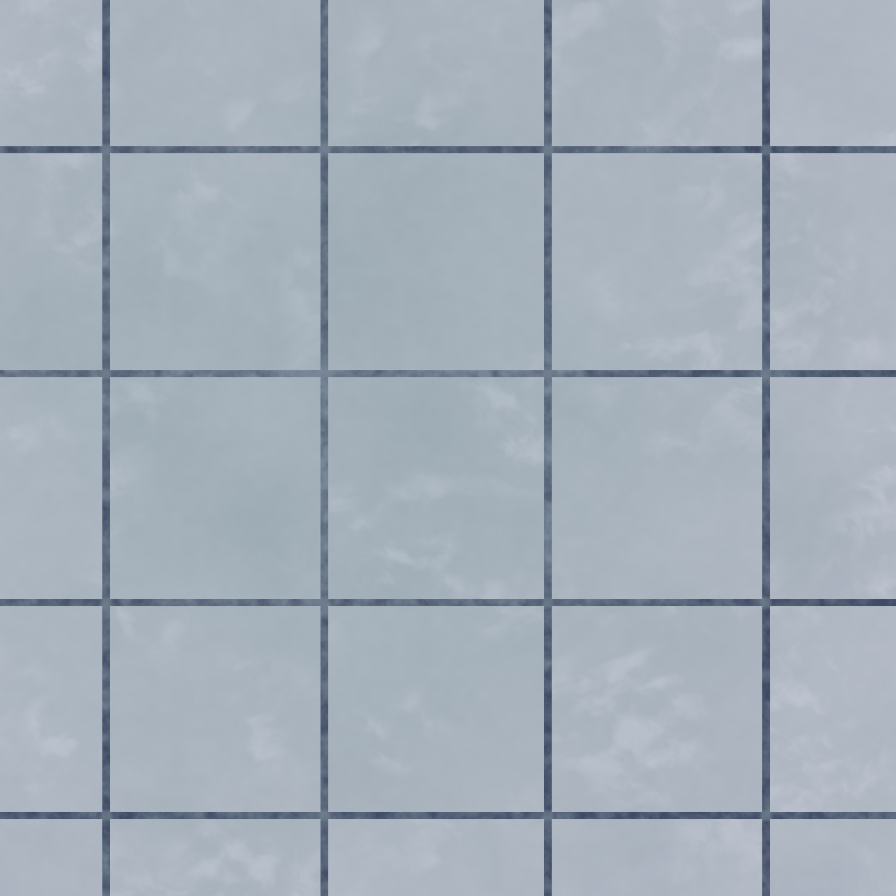
Reproduce this texture procedurally as a WebGL 1 fragment shader.

```glsl
precision highp float;
// Pale blue-grey square tiles with cloudy wear and narrow mottled slate grout.

uniform vec2 u_resolution;

float hash(vec2 p) {
  return fract(sin(dot(p, vec2(127.1, 311.7))) * 43758.5453);
}

float noise(vec2 p) {
  vec2 i = floor(p), f = fract(p);
  f = f * f * (3.0 - 2.0 * f);
  return mix(mix(hash(i), hash(i + vec2(1.0, 0.0)), f.x),
             mix(hash(i + vec2(0.0, 1.0)), hash(i + 1.0), f.x), f.y);
}

float fbm(vec2 p) {
  float sum = 0.0, amp = 0.5;
  for (int i = 0; i < 5; i++) {
    sum += amp * noise(p);
    p = mat2(1.6, 1.2, -1.2, 1.6) * p + 17.3;
    amp *= 0.5;
  }
  return sum / 0.97;
}

void main() {
  vec2 uv = gl_FragCoord.xy / u_resolution;
  vec2 pixel = 1.0 / u_resolution;

  // Slightly uneven grid: distance to the nearest joints and tile index
  vec2 dist = vec2(1.0), tile = vec2(0.0);
  for (int i = 0; i < 4; i++) {
    float k = float(i), a = k * 2.0944;
    vec2 joint = vec2(0.1185, 0.0898) + k * vec2(0.2455, 0.2477)
               - vec2(0.0023, 0.0045) * sin(a)
               - vec2(0.0, 0.0041) * (1.0 - cos(a));
    dist = min(dist, abs(uv - joint));
    tile += step(joint, uv);
  }

  // Broad fade: cooler left of centre, paler toward the corners
  float fade = smoothstep(0.1, 0.75, length(uv - vec2(0.36, 0.57)));

  // Tile face with soft clouds and patches of fine chalky wear
  vec2 p = uv + tile * vec2(3.71, 5.23);
  float cloud = fbm(p * 8.0);
  float patches = smoothstep(0.42, 0.72, fbm(p * 7.0 + 40.0));
  float chalk = smoothstep(0.42, 0.78, fbm(p * vec2(32.0, 38.0) + cloud * 3.0));
  vec3 face = mix(vec3(0.642, 0.693, 0.73), vec3(0.685, 0.717, 0.762), fade);
  face += (cloud - 0.5) * vec3(0.055, 0.042, 0.04);
  face += patches * chalk * vec3(0.055, 0.046, 0.045);
  face += (fbm(p * 75.0) - 0.5) * 0.018;
  face += (hash(tile + 2.0) - 0.5) * 0.008;

  // Grout darkens in stretches and speckles, and is lighter at the crossings
  float speckle = fbm(uv * 85.0);
  float stretch = noise(uv * 7.0 + 5.0);
  float crossing = 1.0 - smoothstep(0.003, 0.009, max(dist.x, dist.y));
  float depth = 0.12 + 0.38 * fade + 0.4 * stretch + 1.1 * (speckle - 0.5);
  depth = clamp(depth * (1.0 - 0.6 * crossing), 0.0, 1.0);
  vec3 grout = mix(vec3(0.47, 0.53, 0.59), vec3(0.25, 0.295, 0.39), depth);

  // Joint widths with smoothed edges
  vec2 halfWidth = vec2(0.0043, 0.0039);
  vec2 cover = 1.0 - smoothstep(halfWidth - 0.5 * pixel, halfWidth + 0.5 * pixel, dist);
  gl_FragColor = vec4(mix(face, grout, max(cover.x, cover.y)), 1.0);
}
```
